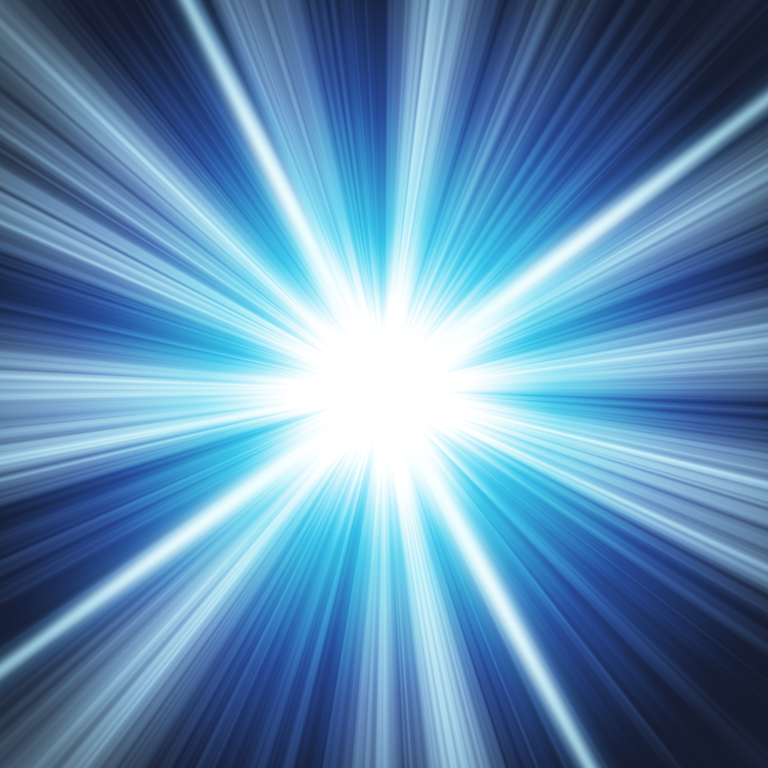
Give the GLSL for this background, as a Shadertoy shader.

```glsl
// Draws a white-hot burst of light with streaked cyan and blue rays on navy.
#define CENTRE vec2(0.501, 0.492)
#define CORE_RADIUS 0.090
#define CORE_EDGE 0.235
#define RAY_GAIN 1.0
#define STREAK_GAIN 0.75
#define BEAM_INNER 0.025
#define BEAM_OUTER 0.010
#define NAVY vec3(0.085, 0.11, 0.19)
#define BLUE vec3(0.16, 0.31, 0.64)
#define CYAN vec3(0.22, 0.81, 0.94)
#define PALE vec3(0.84, 0.96, 0.98)

// Broad rays: direction in degrees, angular width, strength
const vec3 RAYS[15] = vec3[15](
    vec3(7.0, 6.0, 0.74), vec3(29.5, 5.0, 0.74), vec3(66.0, 5.0, 0.24),
    vec3(82.0, 5.0, 0.82), vec3(109.0, 5.0, 0.54), vec3(137.0, 4.5, 0.74),
    vec3(146.0, 6.0, 0.54), vec3(155.0, 4.0, 0.76), vec3(178.5, 5.0, 0.80),
    vec3(190.0, 5.0, 0.76), vec3(229.0, 7.0, 0.76), vec3(269.0, 4.5, 0.56),
    vec3(281.0, 5.0, 0.86), vec3(336.0, 3.5, 0.68), vec3(345.0, 5.5, 0.80));

// Narrow beams: directions in degrees
const vec4 BEAMS = vec4(37.2, 116.9, 216.1, 298.5);

float hash(float n) {
    return fract(sin(n * 12.989) * 43758.55);
}

// Smooth noise around the circle; turn runs from 0 to 1 without a seam
float ringNoise(float turn, float cells, float seed) {
    float x = turn * cells;
    float cell = floor(x);
    float f = fract(x);
    float a = hash(mod(cell, cells) + seed);
    float b = hash(mod(cell + 1.0, cells) + seed);
    return mix(a, b, f * f * (3.0 - 2.0 * f));
}

// Layers of ever finer streaks, the finest fading near the centre
float streaks(float turn, float r) {
    float n = 0.30 * (ringNoise(turn, 90.0, 3.0) - 0.5);
    n += 0.40 * (ringNoise(turn, 230.0, 311.0) - 0.5);
    n += 0.46 * (ringNoise(turn, 520.0, 727.0) - 0.5) * smoothstep(0.05, 0.25, r);
    n += 0.30 * (ringNoise(turn, 900.0, 1511.0) - 0.5) * smoothstep(0.15, 0.4, r);
    return n;
}

// Rays spread in angle near the core, so that they merge there
float broadRays(float degreesAt, float r) {
    float spread = 0.95 + 0.025 / (r + 0.02);
    float shade = 1.0;
    for (int i = 0; i < 15; i++) {
        float apart = mod(degreesAt - RAYS[i].x + 180.0, 360.0) - 180.0;
        float t = apart / (RAYS[i].y * spread);
        shade *= 1.0 - RAYS[i].z * exp(-t * t);
    }
    return 1.0 - shade;
}

// Returns the bright line in x and its soft halo in y
vec2 narrowBeams(vec2 p) {
    vec2 light = vec2(0.0);
    for (int i = 0; i < 4; i++) {
        float angle = radians(BEAMS[i]);
        vec2 dir = vec2(cos(angle), sin(angle));
        float along = dot(p, dir);
        float across = dir.x * p.y - dir.y * p.x;
        float width = mix(BEAM_INNER, BEAM_OUTER, clamp(along / 0.55, 0.0, 1.0));
        float t = across / width;
        float fade = smoothstep(0.0, 0.1, along) * (1.0 - 0.3 * smoothstep(0.35, 0.68, along));
        light = max(light, fade * vec2(exp(-t * t), exp(-0.2 * t * t)));
    }
    return light;
}

void mainImage(out vec4 fragColor, in vec2 fragCoord) {
    vec2 p = (fragCoord - CENTRE * iResolution.xy) / iResolution.y;
    float r = length(p);
    float turn = fract(atan(p.y, p.x + 1e-6) / 6.28319 + 1.0);
    float streak = streaks(turn, r);
    float ray = broadRays(turn * 360.0, r);

    // Radial background, pushed in and out by the streaks
    float reach = r - 0.09 * streak - 0.07 * (ray - 0.3);
    vec3 color = mix(CYAN, BLUE, smoothstep(0.17, 0.44, reach));
    color = mix(color, NAVY, smoothstep(0.34, 0.64, reach));

    // Broad rays, dimmer and bluer away from the core
    float lit = ray * (1.0 + STREAK_GAIN * streak) + 0.24 * streak;
    lit *= RAY_GAIN * (1.0 - 0.45 * smoothstep(0.42, 0.72, r));
    vec3 rayColor = mix(PALE, vec3(0.64, 0.84, 0.92), smoothstep(0.24, 0.56, r));
    color = mix(color, rayColor, clamp(lit, 0.0, 1.0));

    // Narrow beams with a blue halo
    vec3 haloColor = mix(CYAN, vec3(0.26, 0.58, 0.84), smoothstep(0.2, 0.5, r));
    vec3 beamColor = mix(vec3(0.96, 1.0, 1.0), vec3(0.72, 0.92, 0.97), smoothstep(0.25, 0.6, r));
    vec2 beam = narrowBeams(p);
    color = mix(color, haloColor, 0.4 * beam.y);
    color = mix(color, beamColor, 0.95 * beam.x);

    // White core with a ragged edge
    float coreReach = r - 0.075 * streak - 0.05 * (ray - 0.35);
    float core = 1.0 - smoothstep(CORE_RADIUS, CORE_EDGE, coreReach);
    color = mix(color, vec3(1.0), core);

    fragColor = vec4(clamp(color, 0.0, 1.0), 1.0);
}
```
